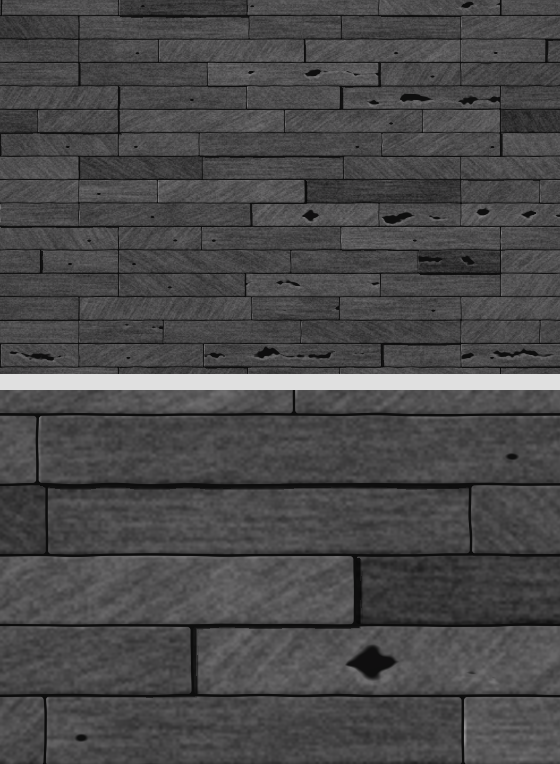
Top: the whole. Bottom: its middle third, enlarged.
Reproduce this texture procedurally as a Shadertoy shader.

```glsl
// Wall of charcoal-stained wooden planks in staggered three-row panels, with saw marks and cracks.

const float ROWS = 15.965;   // plank rows per canvas height

float hash(vec2 p) {
    return fract(sin(dot(p, vec2(12.9898, 78.233))) * 43758.5453);
}

float noise(vec2 p) {
    vec2 i = floor(p), f = fract(p);
    f = f * f * (3.0 - 2.0 * f);
    return mix(mix(hash(i), hash(i + vec2(1, 0)), f.x),
               mix(hash(i + vec2(0, 1)), hash(i + vec2(1, 1)), f.x), f.y);
}

float cycle3(float n) { return floor(mod(n + 0.5, 3.0)); }

// Plank under p: left end, right end, row, column
vec4 plank(vec2 p) {
    float row = floor((1.0 - p.y) * ROWS + 0.33);
    float tier = floor((row + 2.5) / 3.0), k = cycle3(row + 2.0);
    float odd = mod(tier, 2.0), turned = mod(floor((tier - 1.0) / 2.0), 2.0);

    // Panels shift sideways on alternate tiers
    float start = mix(0.3165, 0.211, odd), width = 1.0215;
    float u = (p.x - start) / width, panel = floor(u);
    u -= panel;

    // Two joints split each panel row; their positions rotate through three steps
    float wander = 0.02 * (hash(vec2(row, panel + 7.0)) - 0.5);
    float a = 0.215 + 0.115 * cycle3(odd + mix(k + 1.0, -k, turned)) + wander;
    float b = 0.585 + 0.102 * cycle3(odd - k) - wander * 0.7;
    float slot = step(a, u) + step(b, u);
    vec2 ends = slot < 0.5 ? vec2(0.0, a) : slot < 1.5 ? vec2(a, b) : vec2(b, 1.0);
    return vec4(start + (panel + ends) * width, row, panel * 3.0 + slot);
}

float lift(vec4 b) { return hash(b.wz + 3.7); }

void mainImage(out vec4 fragColor, in vec2 fragCoord) {
    float px = 1.0 / iResolution.y;
    vec2 uv = fragCoord / iResolution.xy, p = fragCoord * px;

    // Slightly uneven plank outlines
    vec2 q = p + 0.0016 * (vec2(noise(p * 45.0), noise(p.yx * vec2(60, 30) + 9.0)) - 0.5);
    vec4 b = plank(q);
    vec2 key = b.wz, seed = 17.3 * key;
    float height = lift(b);
    float v = 1.0 - fract((1.0 - q.y) * ROWS + 0.33);
    vec2 inset = vec2(min(q.x - b.x, b.y - q.x), min(v, 1.0 - v) / ROWS);
    float edge = 0.004 - length(max(0.004 - inset, 0.0));

    // Base tone, with an occasional darker plank
    float tone = 0.305 + 0.065 * (hash(key + 1.3) - 0.5);
    tone -= 0.08 * step(0.94, hash(key + 5.1));

    // Horizontal grain or diagonal saw marks, different on each plank
    float sawn = smoothstep(0.25, 0.7, hash(key + 8.2));
    float angle = mix(0.35, 1.1, hash(key + 2.9)) * (hash(key + 4.4) < 0.65 ? 1.0 : -1.0);
    vec2 along = vec2(cos(angle), sin(angle));
    vec2 s = vec2(dot(p, along), dot(p, vec2(-along.y, along.x)));
    float grain = noise(p * vec2(14, 210) + seed) + 0.6 * noise(p * vec2(35, 320) + seed) - 0.8;
    float saw = noise(s * vec2(22, 190) + seed) + 0.5 * noise(s * vec2(45, 330) + seed) - 0.75;
    float speckle = noise(p * vec2(190, 260)) + noise(p * vec2(330, 350) + 31.0) - 1.0;
    float stain = noise(p * vec2(9, 22) + seed) - 0.5;
    tone += 0.08 * mix(grain, saw, sawn) + 0.065 * speckle + 0.05 * stain;

    // Ragged cracks and small holes on worn planks
    float worn = step(0.83, hash(key + 6.6));
    float center = 0.25 + 0.5 * hash(key + 9.5) + 0.3 * (noise(vec2(p.x * 22.0, key.y)) - 0.5);
    float split = 0.55 * (noise(vec2(p.x * 24.0, key.y * 5.1)) - 0.52)
                + 0.14 * (noise(p * vec2(100, 130)) - 0.5);
    float offset = v - center;
    float crack = worn * smoothstep(-0.02, 0.06, split - abs(offset));
    float rim = worn * smoothstep(-0.08, 0.02, split - abs(offset + 0.07)) * (1.0 - crack);
    vec2 hole = vec2(mix(b.x, b.y, hash(key + 0.4)) - q.x, (v - 0.4) / ROWS);
    float knot = step(0.75, hash(key + 7.7)) * smoothstep(0.005, 0.002, length(hole * vec2(0.7, 1.3)));
    tone = mix(tone + 0.08 * rim, 0.055, max(crack, knot));

    // Lit left and upper arrises, chipped by wear
    float chips = smoothstep(0.2, 0.8, noise(p * vec2(70, 90) + 4.0));
    float leftLight = smoothstep(0.0045, 0.0015, q.x - b.x);
    float topLight = smoothstep(0.0045, 0.0015, (1.0 - v) / ROWS);
    tone += height * (0.2 * leftLight + 0.09 * topLight) * (0.3 + chips);
    tone -= 0.07 * smoothstep(0.006, 0.001, v / ROWS);

    // Shadows thrown right and down by taller neighbours
    float shadow = 0.0;
    for (int i = 1; i <= 8; i++) {
        float t = 0.0014 * float(i);
        float rise = lift(plank(q + t * vec2(-0.85, 0.5))) - height;
        shadow = max(shadow, smoothstep(0.0, 0.3, rise - t / 0.014));
    }
    tone *= 1.0 - 0.78 * shadow;

    // Dark joints and gentle falloff toward the corners
    tone = mix(0.05, tone, smoothstep(0.0011 - px * 0.6, 0.0011 + px * 0.6, edge));
    vec2 away = uv - vec2(0.5, 0.55);
    tone *= 1.04 - 0.3 * dot(away, away);

    fragColor = vec4(max(tone, 0.03) * vec3(1.0, 0.99, 1.0), 1.0);
}
```
